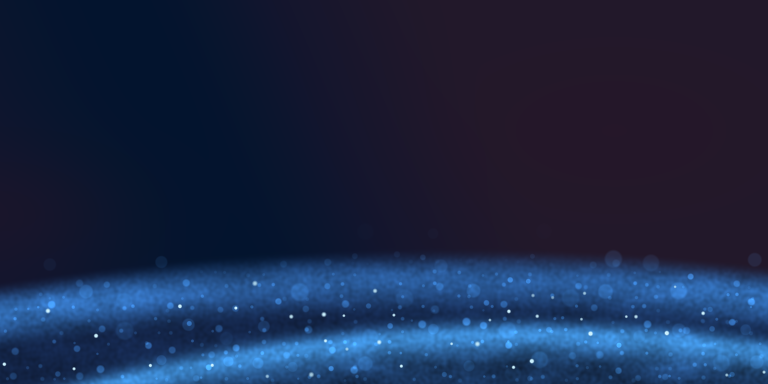
Give the GLSL for this background, as a WebGL 1 fragment shader.

```glsl
precision highp float;
// Two glowing blue waves of fine particles under a dark navy-to-plum sky.
// Parabolic crests shape the soft bands, gradient noise gives them grain,
// and jittered grids scatter blurred discs and bright sparks over them.

uniform vec2 u_resolution;

const vec3 NAVY = vec3(0.012, 0.080, 0.180);
const vec3 INDIGO = vec3(0.070, 0.082, 0.180);
const vec3 PLUM = vec3(0.132, 0.095, 0.165);
const vec3 WINE = vec3(0.160, 0.085, 0.150);
const vec3 DEEP = vec3(0.075, 0.145, 0.285);
const vec3 AZURE = vec3(0.205, 0.450, 0.745);
const vec3 SKY = vec3(0.270, 0.610, 0.920);
const vec3 ICE = vec3(0.800, 0.950, 1.000);

vec2 hash2(vec2 p) {
  vec2 q = vec2(dot(p, vec2(127.1, 311.7)), dot(p, vec2(269.5, 183.3)));
  return fract(sin(q) * 43758.55);
}

float corner(vec2 cell, vec2 offset, vec2 f) {
  return dot(hash2(cell + offset) * 2.0 - 1.0, f - offset);
}

// Gradient noise, roughly -0.7 to 0.7
float gradientNoise(vec2 p) {
  vec2 i = floor(p);
  vec2 f = fract(p);
  vec2 u = f * f * (3.0 - 2.0 * f);
  float low = mix(corner(i, vec2(0.0), f), corner(i, vec2(1.0, 0.0), f), u.x);
  float high = mix(corner(i, vec2(0.0, 1.0), f), corner(i, vec2(1.0), f), u.x);
  return mix(low, high, u.y);
}

// Parabolic hill with its top at (centre, top)
float hill(float x, float centre, float top, float bend) {
  float d = x - centre;
  return top - bend * d * d;
}

float upperCrest(float x) { return hill(x, 0.58, 0.335, 0.267); }
float lowerCrest(float x) { return hill(x, 0.68, 0.128, 0.46); }

float bell(float d, float width) {
  return exp(-d * d / (width * width));
}

// One disc per occupied grid cell; radius and softness are in cell units
float discs(vec2 p, float aspect, float cells, float density, float radius,
            float softness, float reach) {
  vec2 g = p * cells;
  vec2 id = floor(g);
  vec2 jitter = hash2(id + cells);
  vec2 dice = hash2(id + cells * 3.7 + 5.0);
  float r = radius * mix(0.55, 1.0, dice.y);
  vec2 centre = id + 0.5 + (jitter - 0.5) * (1.0 - 2.0 * radius);
  float edge = max(softness * r, 1.5 * cells / u_resolution.y);
  float shape = 1.0 - smoothstep(r - edge, r, length(g - centre));
  vec2 c = centre / cells;
  float height = c.y - upperCrest(c.x / aspect);
  float inside = 1.0 - smoothstep(reach - 0.06, reach, height);
  return shape * inside * step(dice.x, density) * mix(0.35, 1.0, jitter.y);
}

vec3 backdrop(vec2 uv) {
  float x = uv.x + 0.22 * (uv.y - 0.7);
  vec3 c = mix(INDIGO, NAVY, smoothstep(-0.12, 0.2, x));
  c = mix(c, INDIGO, smoothstep(0.24, 0.46, x));
  c = mix(c, PLUM, smoothstep(0.36, 0.66, x));
  c = mix(c, WINE, 0.4 * bell(length(uv - vec2(0.8, 0.66)), 0.22));
  return mix(c, WINE, 0.35 * bell(length(uv - vec2(0.0, 0.45)), 0.16));
}

vec3 waves(vec3 c, vec2 p, vec2 uv) {
  float cloud = gradientNoise(p * vec2(7.0, 16.0));
  float grain = gradientNoise(p * 85.0) + 0.6 * gradientNoise(p * 37.0);
  float texture = 1.0 + 0.22 * grain + 0.25 * cloud;

  // Far wave: a hazy upper band over a dim body
  float depth = upperCrest(uv.x) - uv.y;
  c = mix(c, DEEP * texture, smoothstep(-0.025, 0.07, depth));
  float band = smoothstep(-0.02, 0.06, depth);
  band *= 1.0 - smoothstep(0.065, 0.165, depth);
  float sides = mix(0.72, 1.0, smoothstep(0.2, 0.45, abs(uv.x - 0.52)));
  c = mix(c, AZURE * texture, band * sides * 0.95);

  // Near wave: a brighter ridge, fading into mottled blue below
  float rise = uv.y - lowerCrest(uv.x);
  float ridge = bell(rise, rise > 0.0 ? 0.032 : 0.048);
  float under = 1.0 - smoothstep(-0.07, 0.0, rise);
  c = mix(c, AZURE * (0.5 + 0.6 * cloud + 0.2 * grain), under * 0.6);
  return mix(c, SKY * texture, ridge * 0.88);
}

void main() {
  vec2 uv = gl_FragCoord.xy / u_resolution;
  vec2 p = gl_FragCoord.xy / u_resolution.y;
  float aspect = u_resolution.x / u_resolution.y;
  vec3 color = waves(backdrop(uv), p, uv);

  // Blurred discs, from large and faint to small and clear
  color += SKY * 0.14 * discs(p, aspect, 11.0, 0.45, 0.3, 0.3, 0.08);
  color += SKY * 0.38 * discs(p, aspect, 17.0, 0.35, 0.24, 0.5, 0.02);
  color += SKY * 0.28 * discs(p, aspect, 33.0, 0.35, 0.28, 0.7, 0.0);

  // Sharp sparks with a soft halo
  float spark = discs(p, aspect, 14.0, 0.34, 0.13, 0.85, -0.02);
  color = mix(color, ICE, min(1.0, spark * 1.4));
  gl_FragColor = vec4(clamp(color, 0.0, 1.0), 1.0);
}
```
